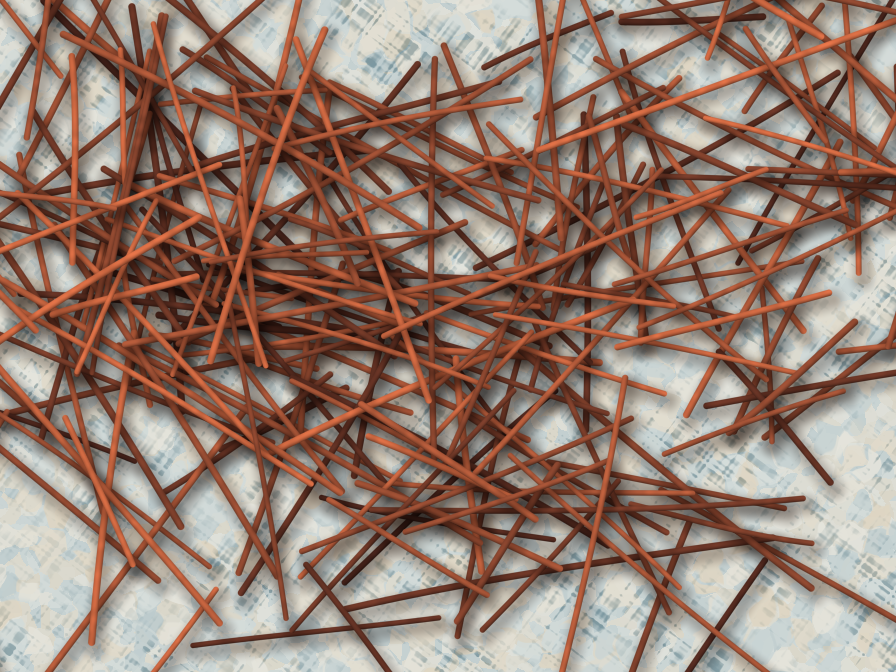
A Shadertoy shader for this texture:

```glsl
// Heaps of thin rust-brown sticks lying over a pale terrazzo floor.
// Each stick is a slightly bowed capsule, drawn from the lowest to the topmost;
// every one casts a soft shadow on all that was painted before it.

#define STICK_COUNT 230
#define STICK_RADIUS 0.0047
#define STICK_LENGTH 0.43
#define SHADOW_DEPTH 0.25
#define SHADOW_BLUR 0.021
#define SHADOW_SHIFT vec2(0.006, -0.010)
#define CHIP_SCALE 27.0
#define WEAVE_SCALE 150.0
#define DARK_BARK vec3(0.33, 0.165, 0.125)
#define RUST_BARK vec3(0.82, 0.415, 0.26)

// Sine hash
float hash1(vec2 p) {
    return fract(sin(dot(p, vec2(12.9898, 78.233))) * 43758.5453);
}

float valueNoise(vec2 p) {
    vec2 cell = floor(p), f = fract(p);
    f = f * f * (3.0 - 2.0 * f);
    float low = mix(hash1(cell), hash1(cell + vec2(1, 0)), f.x);
    float high = mix(hash1(cell + vec2(0, 1)), hash1(cell + vec2(1, 1)), f.x);
    return mix(low, high, f.y);
}

// Voronoi chips: x = id of the nearest chip, y = gap to the next one
vec2 chips(vec2 p) {
    vec2 cell = floor(p);
    float nearest = 9.0, second = 9.0, id = 0.0;
    for (int k = 0; k < 9; k++) {
        vec2 c = cell + vec2(k % 3 - 1, k / 3 - 1);
        float h = hash1(c);
        float d = length(p - c - fract(h * vec2(37.0, 113.0)));
        if (d < nearest) { second = nearest; nearest = d; id = h; }
        else second = min(second, d);
    }
    return vec2(id, second - nearest);
}

vec3 chipColor(float id) {
    vec3 cool = mix(vec3(0.73, 0.79, 0.80), vec3(0.84, 0.87, 0.86), fract(id * 7.0));
    vec3 warm = mix(vec3(0.90, 0.90, 0.87), vec3(0.87, 0.83, 0.75), fract(id * 5.0));
    return id < 0.42 ? cool : warm;
}

vec3 terrazzo(vec2 p) {
    vec2 warp = vec2(valueNoise(p * 45.0), valueNoise(p * 45.0 + 19.0)) * 0.018;
    vec2 coarse = chips((p + warp) * CHIP_SCALE);
    vec2 fine = chips((p + warp) * CHIP_SCALE * 2.1 + 40.0);
    vec3 color = mix(vec3(0.82, 0.85, 0.84), chipColor(fine.x), 0.65);
    float chipMask = step(0.4, fract(coarse.x * 13.0)) * smoothstep(0.04, 0.16, coarse.y);
    color = mix(color, chipColor(coarse.x), chipMask * 0.85);
    // Fine crossed scratches, in patches
    vec2 diagonal = mat2(0.8, 0.6, -0.6, 0.8) * p * WEAVE_SCALE;
    float threads = valueNoise(diagonal * vec2(1.6, 0.12)) + valueNoise(diagonal * vec2(0.12, 1.6));
    float patchy = smoothstep(0.3, 0.75, valueNoise(p * 13.0 + 5.0));
    return color - vec3(0.19, 0.15, 0.13) * smoothstep(1.0, 1.6, threads) * (0.35 + patchy);
}

float capsule(vec2 q, float halfLength, float radius) {
    return length(vec2(max(abs(q.x) - halfLength, 0.0), q.y)) - radius;
}

void mainImage(out vec4 fragColor, in vec2 fragCoord) {
    vec2 p = fragCoord / iResolution.y;
    float aspect = iResolution.x / iResolution.y;
    float pixel = 0.75 / iResolution.y;
    vec3 color = terrazzo(p);
    float mottle = 0.92 + 0.16 * valueNoise(p * 90.0);

    for (int i = 0; i < STICK_COUNT; i++) {
        float n = float(i) + 1.0;
        float h = hash1(vec2(n, 3.7));
        vec4 a = fract(n * vec4(0.8567, 0.7339, 0.6287, 0.5386) + h * vec4(37, 113, 71, 29));

        // Heap centre and spread: middle, left, upper right, lower, or loose
        vec4 heap = a.x < 0.31 ? vec4(0.41, 0.56, 0.50, 0.30)
                  : a.x < 0.53 ? vec4(0.13, 0.63, 0.30, 0.42)
                  : a.x < 0.79 ? vec4(0.86, 0.77, 0.36, 0.34)
                  : a.x < 0.92 ? vec4(0.62, 0.20, 0.42, 0.24) : vec4(0.5, 0.5, 0.8, 0.6);
        vec2 scatter = a.yz * 2.0 - 1.0;
        scatter *= 0.45 + 0.55 * abs(scatter);
        vec2 local = p - heap.xy * vec2(aspect, 1.0) - scatter * heap.zw;
        float halfLength = STICK_LENGTH * 0.5 * mix(0.45, 1.5, a.w);
        float reach = halfLength + 0.045;

        // One-pass loop, skipped where the stick is out of reach
        bool inReach = dot(local, local) < reach * reach;
        while (inReach) {
            inReach = false;
            vec4 b = fract(n * vec4(0.7549, 0.5698, 0.3247, 0.4656) + h * vec4(59, 151, 23, 97));
            float angle = b.x * 3.14;
            if (a.x < 0.31) angle = b.y < 0.55 ? (b.x - 0.5) * 1.1 - 0.12 : angle;
            else if (a.x < 0.53) angle = 1.9 + (b.x - 0.5) * 1.9;
            else if (a.x > 0.79 && a.x < 0.92) angle = 0.25 + (b.x - 0.5) * 2.4;
            vec2 along = vec2(cos(angle), sin(angle));
            vec2 across = vec2(-along.y, along.x);

            // Stick frame, straightened from its bow
            vec2 q = vec2(dot(local, along), dot(local, across));
            float t = clamp(q.x / halfLength, -1.0, 1.0);
            q.y -= (1.0 - t * t) * ((b.w - 0.5) * 0.07 * halfLength + 0.006 * t * (b.y - 0.5));
            float radius = STICK_RADIUS * mix(0.82, 1.15, b.z);

            // Soft shadow on everything below
            vec2 shifted = q - vec2(dot(SHADOW_SHIFT, along), dot(SHADOW_SHIFT, across));
            float shade = 1.0 - smoothstep(-radius, SHADOW_BLUR, capsule(shifted, halfLength, radius));
            color *= 1.0 - SHADOW_DEPTH * shade * vec3(0.92, 1.0, 1.03);

            // Round stick lit from the upper left
            float cover = 1.0 - smoothstep(-pixel, pixel, capsule(q, halfLength, radius));
            float side = clamp(q.y / radius, -1.0, 1.0);
            float light = 1.0 + 0.22 * side * dot(across, vec2(-0.4, 0.9)) - 0.26 * side * side;
            float tone = 0.28 + 0.55 * n / float(STICK_COUNT) + (fract(b.z * 7.0 + b.y) - 0.5) * 0.85;
            tone -= a.x > 0.79 && a.x < 0.92 ? 0.18 : 0.0;
            vec3 bark = mix(DARK_BARK, RUST_BARK, clamp(tone, 0.0, 1.0));
            color = mix(color, bark * light * mottle, cover);
        }
    }
    fragColor = vec4(clamp(color, 0.0, 1.0), 1.0);
}
```
